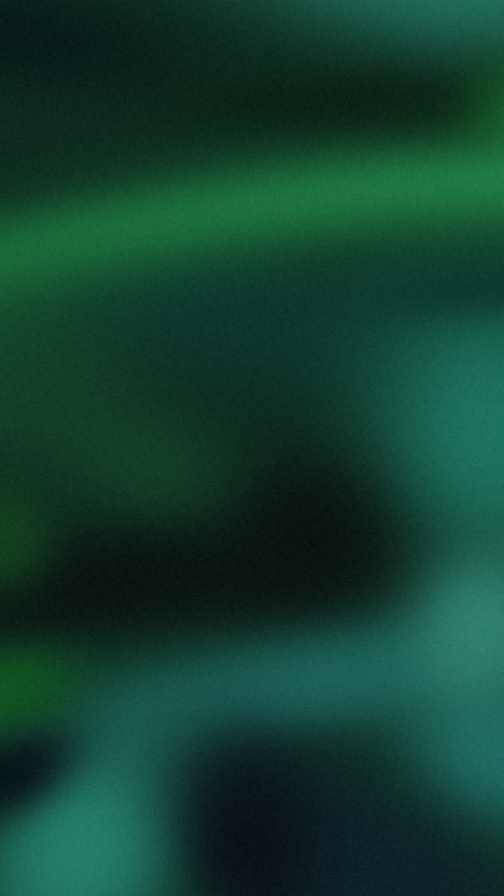
This background is drawn by a Shadertoy shader. Its source:

```glsl
// Blurred aurora of emerald and teal light flowing over near-black green.
// Soft rotated ellipses are painted in layers, a curved ribbon crosses the
// upper part, and a fine sine-hash grain covers the whole.

float hash(vec2 p) {
    return fract(sin(dot(p, vec2(12.9898, 78.233))) * 43758.5453);
}

// Blends a tint into the colour through a soft ellipse.
void paint(inout vec3 color, vec2 p, vec2 center, vec2 radius, float angle, vec3 tint) {
    float c = cos(angle), s = sin(angle);
    vec2 d = p - center;
    vec2 q = vec2(c * d.x + s * d.y, c * d.y - s * d.x) / radius;
    color = mix(color, tint, exp(-pow(dot(q, q), 1.25)));
}

void mainImage(out vec4 fragColor, in vec2 fragCoord) {
    vec2 uv = fragCoord / iResolution.xy;
    vec2 p = uv * vec2(0.5625, 1.0);

    vec3 night = vec3(0.04, 0.075, 0.07);
    vec3 moss = vec3(0.07, 0.26, 0.16);
    vec3 teal = vec3(0.11, 0.45, 0.37);
    vec3 mist = vec3(0.18, 0.50, 0.43);
    vec3 color = vec3(0.05, 0.17, 0.12);

    // Upper sky: teal corner above a dark band
    paint(color, p, vec2(0.50, 1.03), vec2(0.27, 0.09), -0.15, vec3(0.13, 0.43, 0.36));
    paint(color, p, vec2(0.02, 0.96), vec2(0.20, 0.06), -0.15, vec3(0.03, 0.11, 0.10));
    paint(color, p, vec2(0.42, 0.877), vec2(0.24, 0.042), -0.05, vec3(0.04, 0.13, 0.08));

    // Middle: blue-green wash, moss light and the right-hand glow
    paint(color, p, vec2(0.28, 0.65), vec2(0.27, 0.08), -0.1, vec3(0.05, 0.21, 0.18));
    paint(color, p, vec2(0.00, 0.60), vec2(0.14, 0.11), 0.0, moss);
    paint(color, p, vec2(0.17, 0.48), vec2(0.19, 0.07), -0.5, vec3(0.07, 0.24, 0.15));
    paint(color, p, vec2(0.56, 0.52), vec2(0.15, 0.16), 0.25, teal);
    paint(color, p, vec2(0.54, 0.69), vec2(0.17, 0.04), 0.1, vec3(0.05, 0.22, 0.18));

    // Dark hollow with a rounded nose
    paint(color, p, vec2(0.14, 0.35), vec2(0.27, 0.065), 0.1, night);
    paint(color, p, vec2(0.34, 0.40), vec2(0.10, 0.10), 0.5, night);
    paint(color, p, vec2(0.00, 0.40), vec2(0.06, 0.06), 0.0, vec3(0.07, 0.25, 0.12));

    // Curved emerald ribbon, sharper on its upper side
    float offset = p.y - (0.715 + 0.256 * p.x - 0.186 * p.x * p.x);
    float ribbon = offset / (offset > 0.0 ? 0.050 : 0.060);
    vec3 emerald = mix(vec3(0.10, 0.41, 0.22), vec3(0.12, 0.48, 0.26), uv.x);
    paint(color, p, vec2(0.59, 0.87), vec2(0.07, 0.07), 0.0, vec3(0.08, 0.34, 0.15));
    color = mix(color, emerald, exp(-ribbon * ribbon));

    // Lower teal current, bending down to the left corner
    paint(color, p, vec2(0.36, 0.240), vec2(0.30, 0.060), 0.18, vec3(0.11, 0.38, 0.34));
    paint(color, p, vec2(0.56, 0.16), vec2(0.12, 0.09), -0.4, vec3(0.12, 0.42, 0.38));
    paint(color, p, vec2(0.54, 0.30), vec2(0.08, 0.09), -0.4, mist);
    paint(color, p, vec2(0.10, 0.06), vec2(0.16, 0.11), 0.9, vec3(0.14, 0.50, 0.42));

    // Dark pools and the small green light at the left edge
    paint(color, p, vec2(0.40, 0.03), vec2(0.23, 0.10), -0.5, vec3(0.05, 0.13, 0.16));
    paint(color, p, vec2(0.28, 0.06), vec2(0.075, 0.11), 0.15, vec3(0.04, 0.07, 0.09));
    paint(color, p, vec2(0.01, 0.135), vec2(0.085, 0.045), 0.5, vec3(0.03, 0.09, 0.10));
    paint(color, p, vec2(0.00, 0.230), vec2(0.09, 0.045), 0.2, vec3(0.06, 0.33, 0.13));

    // Fine grain
    color += (hash(floor(uv * vec2(288.0, 512.0))) - 0.5) * 0.025;
    fragColor = vec4(clamp(color, 0.0, 1.0), 1.0);
}
```
